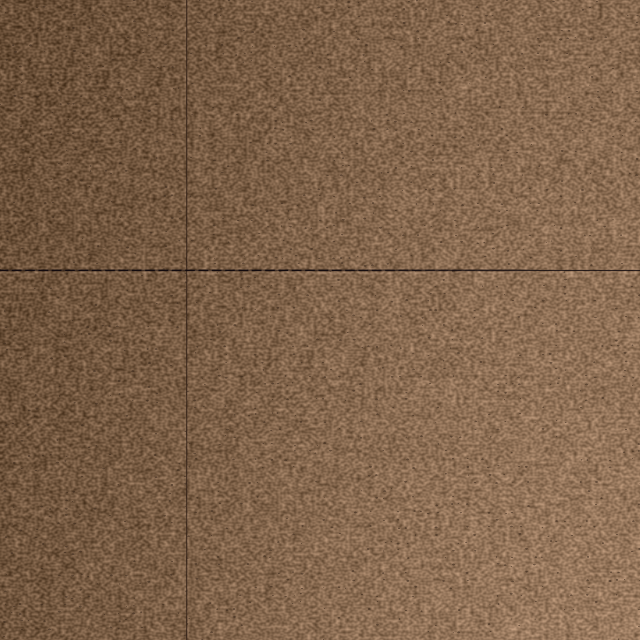
Give the GLSL for this texture, as a three.js fragment shader.

```glsl
// Brown fibre board in large square tiles, split by one thin upright seam and
// one stitched level seam. Layered gradient noise makes the mottled grain,
// hashed cells scatter dark flecks, and a soft light brightens the lower right.

#define TILE_SIZE 0.75
#define SEAM_CROSSING vec2(0.2918, 0.5775)
#define UPRIGHT_WIDTH 0.0014
#define LEVEL_WIDTH 0.0022
#define SEAM_SOFTNESS 0.0010
#define STITCHES 48.0
#define GRAIN_SCALE 200.0
#define GRAIN_STRENGTH 0.78
#define FLECK_CELLS 85.0
#define FLECK_SHARE 0.16

varying vec2 vUv;

const vec3 DARK_BROWN = vec3(0.38, 0.28, 0.19);
const vec3 LIGHT_BROWN = vec3(0.64, 0.51, 0.40);
const vec3 UPRIGHT_COLOR = vec3(0.20, 0.13, 0.09);
const vec3 LEVEL_COLOR = vec3(0.07, 0.04, 0.05);
const vec3 FLECK_COLOR = vec3(0.23, 0.16, 0.11);

vec2 hash2(vec2 p) {
  vec3 q = fract(vec3(p.xyx) * vec3(0.1031, 0.1030, 0.0973));
  q += dot(q, q.yzx + 33.33);
  return fract((q.xx + q.yz) * q.zy);
}

vec2 gradientAt(vec2 cell) {
  float angle = 6.28319 * hash2(cell).x;
  return vec2(cos(angle), sin(angle));
}

float gradientNoise(vec2 p) {
  vec2 i = floor(p), f = fract(p);
  vec2 u = f * f * f * (f * (f * 6.0 - 15.0) + 10.0);
  float a = dot(gradientAt(i), f);
  float b = dot(gradientAt(i + vec2(1.0, 0.0)), f - vec2(1.0, 0.0));
  float c = dot(gradientAt(i + vec2(0.0, 1.0)), f - vec2(0.0, 1.0));
  float d = dot(gradientAt(i + vec2(1.0, 1.0)), f - vec2(1.0, 1.0));
  return mix(mix(a, b, u.x), mix(c, d, u.x), u.y);
}

// Fine grain, slightly wider than tall, over coarser mottling.
float boardGrain(vec2 p) {
  float fine = gradientNoise(p * GRAIN_SCALE * vec2(0.9, 1.15));
  float medium = gradientNoise(p * GRAIN_SCALE * 0.47 + 17.3);
  float broad = gradientNoise(p * GRAIN_SCALE * vec2(0.16, 0.11) + 41.7);
  return fine + 0.55 * medium + 0.22 * broad;
}

// One possible small fleck per cell, kept away from the cell border.
float flecks(vec2 p) {
  vec2 cell = floor(p * FLECK_CELLS);
  vec2 spot = 0.3 + 0.4 * hash2(cell + 7.0);
  vec2 pick = hash2(cell + 91.0);
  vec2 offset = (fract(p * FLECK_CELLS) - spot) * vec2(0.8, 1.2);
  float radius = mix(0.10, 0.22, pick.y);
  float dotMask = 1.0 - smoothstep(radius * 0.4, radius, length(offset));
  return dotMask * step(pick.x, FLECK_SHARE);
}

float seam(float dist, float width) {
  return 1.0 - smoothstep(0.5 * width - 0.5 * SEAM_SOFTNESS,
                          0.5 * width + SEAM_SOFTNESS, abs(dist));
}

// Light falls off towards the left edge and the top.
float lightLevel(vec2 uv) {
  float across = smoothstep(-0.2, 0.95, uv.x);
  return 0.06 + 0.5 * across + (1.0 - uv.y) * (0.135 + 0.155 * across);
}

void main() {
  // Tile layout; each tile samples its own part of the grain.
  vec2 tilePos = (vUv - SEAM_CROSSING) / TILE_SIZE;
  vec2 tileId = floor(tilePos);
  vec2 seamDist = (fract(tilePos + 0.5) - 0.5) * TILE_SIZE;
  vec2 boardPos = vUv + 3.0 + hash2(tileId + 5.0);

  // Board surface.
  float tone = lightLevel(vUv) + GRAIN_STRENGTH * boardGrain(boardPos);
  vec3 color = mix(DARK_BROWN, LIGHT_BROWN, tone);
  color = mix(color, FLECK_COLOR, 0.55 * flecks(boardPos));

  // Upright seam, thin and a little worn.
  float wear = 0.8 + 0.25 * gradientNoise(vec2(3.0, vUv.y * 60.0));
  color = mix(color, UPRIGHT_COLOR, wear * seam(seamDist.x, UPRIGHT_WIDTH));

  // Level seam, broken into stitches that merge and thin out to the right.
  float stitch = smoothstep(-0.95, -0.35, sin(6.28319 * STITCHES * vUv.x));
  float merge = smoothstep(0.45, 0.85, vUv.x);
  float ink = mix(mix(0.5, 1.0, stitch), 0.82, merge);
  float levelWidth = LEVEL_WIDTH * mix(1.0, 0.65, smoothstep(0.8, 0.86, vUv.x));
  color += 0.04 * seam(seamDist.y + 1.6 * LEVEL_WIDTH, LEVEL_WIDTH);
  color = mix(color, LEVEL_COLOR, ink * seam(seamDist.y, levelWidth));

  gl_FragColor = vec4(clamp(color, 0.0, 1.0), 1.0);
}
```
